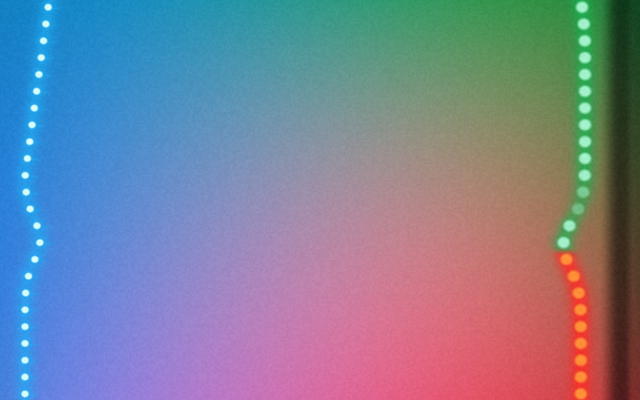
Reproduce this background procedurally as a WebGL 1 fragment shader.

```glsl
precision highp float;
// Two strands of glowing beads hang beside a softly blended wall of colour.
// The wall is a polynomial blend of twelve colours; each strand is a curve
// with beads repeated at even heights, a halo around it and fine grain.

uniform vec2 u_resolution;

#define BEAD_STEP 0.04203
#define BEAD_TOP 0.018
#define LEFT_RADIUS 0.0105
#define RIGHT_RADIUS 0.0175
#define HALO_WIDTH 0.026
#define FIRST_RED 14.5
#define EDGE_SHADE 0.58
#define GRAIN 0.035
#define GRAIN_SCALE 230.0

float hash(vec2 p) {
  vec3 q = fract(vec3(p.xyx) * 0.1031);
  q += dot(q, q.yzx + 33.33);
  return fract((q.x + q.y) * q.z);
}

float noise(vec2 p) {
  vec2 i = floor(p), f = fract(p);
  f = f * f * (3.0 - 2.0 * f);
  return mix(mix(hash(i), hash(i + vec2(1.0, 0.0)), f.x),
             mix(hash(i + vec2(0.0, 1.0)), hash(i + 1.0), f.x), f.y);
}

float bell(float x, float width) {
  return exp(-x * x / (width * width));
}

// Cubic through four colours spaced evenly across the canvas
vec3 rowColor(vec3 a, vec3 b, vec3 c, vec3 d, float x) {
  float t = 3.0 * x;
  return a * (1.0 - t) * (t - 2.0) * (t - 3.0) / 6.0
       + b * t * (t - 2.0) * (t - 3.0) / 2.0
       - c * t * (t - 1.0) * (t - 3.0) / 2.0
       + d * t * (t - 1.0) * (t - 2.0) / 6.0;
}

// Quadratic through the bottom, middle and top rows
vec3 wallColor(vec2 uv) {
  vec3 bottom = rowColor(vec3(0.28, 0.50, 0.86), vec3(0.72, 0.47, 0.78),
                         vec3(0.90, 0.35, 0.47), vec3(0.70, 0.25, 0.25), uv.x);
  vec3 middle = rowColor(vec3(0.16, 0.50, 0.85), vec3(0.50, 0.56, 0.76),
                         vec3(0.70, 0.53, 0.52), vec3(0.42, 0.42, 0.25), uv.x);
  vec3 top = rowColor(vec3(0.07, 0.50, 0.75), vec3(0.13, 0.58, 0.68),
                      vec3(0.20, 0.60, 0.38), vec3(0.12, 0.50, 0.25), uv.x);
  float y = uv.y;
  return bottom * (1.0 - y) * (1.0 - 2.0 * y)
       + middle * 4.0 * y * (1.0 - y) + top * y * (2.0 * y - 1.0);
}

// Strand positions by depth below the top, in canvas heights
float leftPath(float depth) {
  return 0.0625 + 0.0604 * max(0.0, 1.0 - depth / 0.44)
       + 0.0375 * bell(depth - 0.6, 0.075);
}

float rightPath(float depth, float aspect) {
  return aspect - 0.1375 - 0.0104 * smoothstep(0.45, 0.75, depth)
       - 0.008 * bell(depth, 0.06) - 0.048 * bell(depth - 0.61, 0.083);
}

float bead(vec2 offset, float radius) {
  return 1.0 - smoothstep(0.55, 1.15, length(offset * vec2(1.0, 1.08)) / radius);
}

void main() {
  vec2 uv = gl_FragCoord.xy / u_resolution;
  float aspect = u_resolution.x / u_resolution.y;
  vec2 p = vec2(uv.x * aspect, 1.0 - uv.y);

  // Wall with a dark strip near the right edge
  vec3 color = wallColor(uv);
  float shade = 1.0 - EDGE_SHADE * smoothstep(0.935, 0.968, uv.x);
  shade += 0.28 * smoothstep(0.975, 0.99, uv.x) * (1.0 - 0.6 * uv.y);
  color *= shade;

  // Collect the beads nearest this height
  float nearest = floor((p.y - BEAD_TOP) / BEAD_STEP + 0.5);
  float leftCore = 0.0, rightCore = 0.0, leftGlow = 0.0, rightGlow = 0.0;
  float streak = 0.0;
  for (int k = -1; k <= 1; k++) {
    float index = nearest + float(k);
    float depth = BEAD_TOP + index * BEAD_STEP;
    vec2 a = p - vec2(leftPath(depth), depth);
    vec2 b = p - vec2(rightPath(depth, aspect), depth);
    float power = 1.0 - 0.7 * bell(index - 11.6, 0.9);
    leftCore = max(leftCore, bead(a, LEFT_RADIUS));
    rightCore = max(rightCore, power * bead(b, RIGHT_RADIUS));
    leftGlow += bell(length(a), 0.018);
    rightGlow += power * bell(length(b), 0.024);
    streak += bell(a.x - 0.022, 0.009) * bell(a.y - 0.003, 0.0028);
  }

  // Halos follow the curves and swell around the beads
  float leftHalo = bell(p.x - leftPath(p.y), HALO_WIDTH);
  float rightHalo = bell(p.x - rightPath(p.y, aspect), HALO_WIDTH);
  float redStart = BEAD_TOP + FIRST_RED * BEAD_STEP;
  float red = smoothstep(redStart - 0.012, redStart + 0.012, p.y);
  vec3 haloColor = mix(vec3(0.10, 0.70, 0.32), vec3(0.96, 0.20, 0.17), red);
  vec3 coreColor = mix(vec3(0.66, 0.96, 0.82), vec3(1.00, 0.58, 0.22), red);
  color = mix(color, vec3(0.12, 0.68, 0.96),
              min(0.85, 0.35 * leftHalo + 0.5 * leftGlow + 0.3 * streak));
  color = mix(color, haloColor,
              min(0.92, rightHalo * mix(0.4, 0.7, red) + 0.4 * rightGlow));
  color = mix(color, vec3(0.84, 1.00, 0.98), leftCore);
  color = mix(color, coreColor, 0.95 * rightCore);

  // Fine grain
  color += GRAIN * (noise(p * GRAIN_SCALE) - 0.5);
  gl_FragColor = vec4(clamp(color, 0.0, 1.0), 1.0);
}
```
